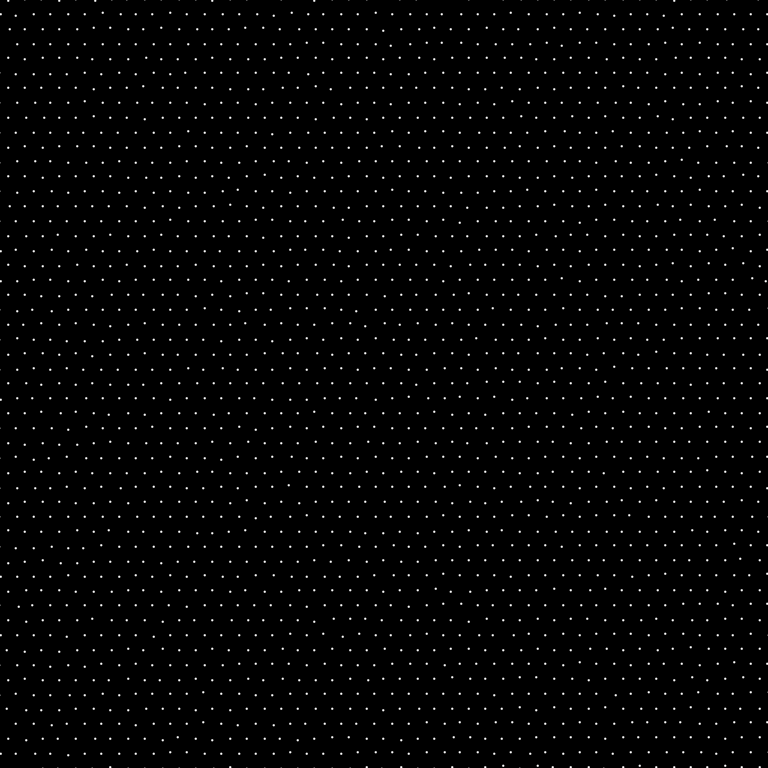
A three.js fragment shader for this pattern:

```glsl
varying vec2 vUv;

#define COLUMNS 45.0
#define ROW_RATIO 0.866
#define FINE_STEP (1.0 / 512.0)
#define DOT_CORE 0.2
#define DOT_EDGE 1.23
#define JITTER 0.95
#define TILT 1.2
#define ORIGIN vec2(-0.25, -0.45)
#define PAPER vec3(0.0)
#define INK vec3(1.0)

vec2 hash2(vec2 p) {
  vec3 q = fract(vec3(p.xyx) * vec3(0.1031, 0.1030, 0.0973));
  q += dot(q, q.yzx + 33.33);
  return fract((q.xx + q.yz) * q.zy);
}

// Centre of one dot in a staggered lattice, in canvas units from the top left
vec2 dotCentre(vec2 cell, vec2 pitch) {
  float stagger = 0.5 * (1.0 - mod(cell.y, 2.0));
  vec2 centre = (cell + vec2(stagger, 0.0)) * pitch;

  // Small wobble, mostly slight with a few stronger strays
  vec2 wobble = hash2(cell + 17.0) * 2.0 - 1.0;
  vec2 shift = ORIGIN + JITTER * wobble * abs(wobble);
  shift.y += TILT * (0.5 - centre.x) * centre.y;

  // Settle on the fine grid so that every dot is equally crisp
  return (floor(centre / FINE_STEP + shift) + 0.5) * FINE_STEP;
}

void main() {
  vec2 p = vec2(vUv.x, 1.0 - vUv.y);
  vec2 pitch = vec2(1.0, ROW_RATIO) / COLUMNS;
  vec2 home = floor(p / pitch);

  // Distance to the nearest dot among the neighbouring cells
  float nearest = 1.0;
  for (int j = -1; j <= 1; j++) {
    for (int i = -1; i <= 1; i++) {
      vec2 cell = home + vec2(float(i), float(j));
      nearest = min(nearest, distance(p, dotCentre(cell, pitch)));
    }
  }

  // Bright core with a soft rim
  float ink = 1.0 - smoothstep(DOT_CORE, DOT_EDGE, nearest / FINE_STEP);
  gl_FragColor = vec4(mix(PAPER, INK, ink), 1.0);
}
```
